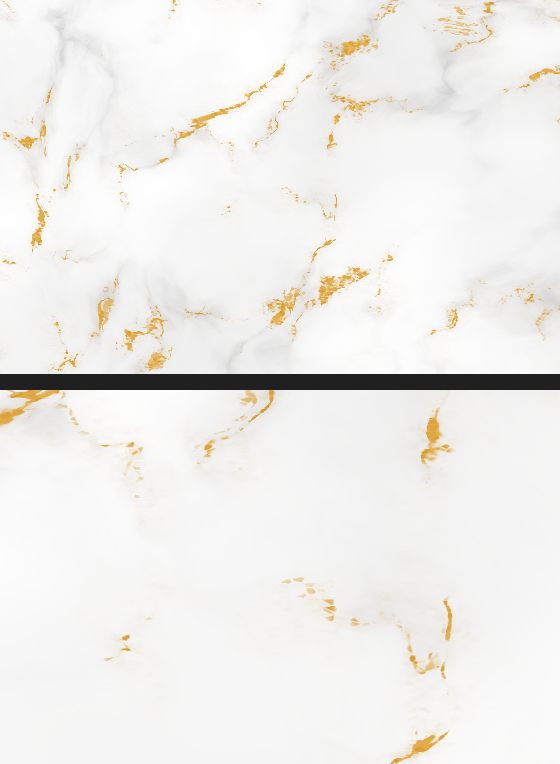
Top: the whole. Bottom: its middle third, enlarged.
Give the GLSL for this texture, as a Shadertoy shader.

```glsl
// White marble with soft grey clouds and broken, grainy gold veins.

const vec3 WHITE = vec3(0.996, 0.996, 0.996);
const vec3 GREY  = vec3(0.820, 0.817, 0.815);
const vec3 CREAM = vec3(0.860, 0.760, 0.580);
const vec3 GOLD_DARK  = vec3(0.830, 0.570, 0.120);
const vec3 GOLD_LIGHT = vec3(0.930, 0.740, 0.350);
const mat2 TURN = mat2(0.80, 0.60, -0.60, 0.80);

vec2 hash22(vec2 c) {
    vec3 h = fract(c.xyx * vec3(0.1031, 0.1030, 0.0973));
    h += dot(h, h.yzx + 33.33);
    return fract((h.xx + h.yz) * h.zy);
}

// Cellular noise: x = distance to the nearest border, y = random cell tone,
// z = how upright that border is (1 when it runs along y).
vec3 cells(vec2 p) {
    vec2 base = floor(p), f = fract(p);
    vec2 nearest = vec2(0.0), nearestCell = vec2(0.0);
    float best = 9.0;
    for (int j = -1; j <= 1; j++)
    for (int i = -1; i <= 1; i++) {
        vec2 cell = vec2(i, j);
        vec2 toSeed = cell + 0.9 * hash22(base + cell) - f;
        float d = dot(toSeed, toSeed);
        if (d < best) { best = d; nearest = toSeed; nearestCell = cell; }
    }
    float border = 9.0, upright = 0.0;
    for (int j = -2; j <= 2; j++)
    for (int i = -2; i <= 2; i++) {
        vec2 cell = nearestCell + vec2(i, j);
        vec2 toSeed = cell + 0.9 * hash22(base + cell) - f;
        vec2 gap = toSeed - nearest;
        if (dot(gap, gap) > 0.0001) {
            vec2 normal = normalize(gap);
            float d = dot(0.5 * (nearest + toSeed), normal);
            if (d < border) { border = d; upright = abs(normal.x); }
        }
    }
    return vec3(border, hash22(base + nearestCell + 17.0).x, upright);
}

// Turbulent sum of rotated sines, roughly -0.9 to 0.9.
float layeredSines(vec2 p, int octaves) {
    float sum = 0.0, amp = 0.5;
    for (int i = 0; i < octaves; i++) {
        p = TURN * p * 1.8 + 1.7;
        sum += amp * sin(p.x + sin(1.3 * p.y + 2.0 * sum)) * cos(p.y + sin(0.7 * p.x));
        amp *= 0.56;
    }
    return sum;
}

vec2 warp(vec2 p, float frequency, float amount, int octaves) {
    vec2 s = p * frequency;
    return p + amount * vec2(layeredSines(s, octaves), layeredSines(s.yx + 7.3, octaves));
}

// Borders of cells stretched along a steep diagonal: x = distance, y = gold share.
vec2 vein(vec2 p, vec2 scale, vec2 shift) {
    const vec2 along = vec2(0.53, 0.85);
    vec2 q = vec2(dot(p, vec2(along.y, -along.x)), dot(p, along));
    vec3 c = cells(q * scale + shift);
    return vec2(c.x / scale.x, mix(0.5, 1.0, smoothstep(0.4, 0.85, c.z)));
}

// Gold coverage: dense at the core of a vein, dissolving into grains outside.
float goldCover(float dist, float halfWidth, float strength, float grain) {
    float t = dist / halfWidth;
    float density = strength * exp(-t * t);
    return smoothstep(0.0, 0.40, density - 0.50 * grain);
}

void mainImage(out vec4 fragColor, in vec2 fragCoord) {
    vec2 p = fragCoord / iResolution.y;

    // Larger, calmer cells towards the right; ragged vein outlines
    vec2 stone = vec2(p.x * (1.25 - 0.25 * p.x), p.y);
    vec2 bent = warp(warp(stone, 3.0, 0.11, 5), 13.0, 0.030, 5);
    vec2 ragged = warp(bent, 45.0, 0.012, 4);
    vec2 mainVein = vein(ragged, vec2(4.7, 2.8), vec2(4.3, 2.6));
    vec2 fineVein = vein(warp(ragged, 6.0, 0.04, 5), vec2(9.0, 5.5), vec2(1.7, 9.2));

    // Grey clouds gathered around the veins, mottled at a finer scale
    float haze = smoothstep(-0.25, 0.45, layeredSines(stone * 1.5 + 8.1, 4));
    float cloud = smoothstep(-0.35, 0.40, layeredSines(stone * 3.0 + 2.4, 6));
    float mottle = smoothstep(-0.4, 0.4, layeredSines(bent * 12.0 + 6.1, 6));
    float veil = exp(-mainVein.x / 0.030) * (0.15 + 0.85 * cloud);
    float wisps = exp(-fineVein.x / 0.008) * veil;
    float shade = veil * (0.18 + 0.42 * mottle) + 0.25 * wisps + 0.10 * cloud + 0.20 * haze;
    vec3 color = mix(WHITE, GREY, clamp(shade, 0.0, 1.0));

    // Gold comes and goes along the veins and is broken by fine gaps
    float stretch = smoothstep(-0.22, 0.32, layeredSines(stone * 4.0 + 5.2, 4));
    float breaks = smoothstep(-0.35, 0.20, layeredSines(p * 19.0 + 3.3, 5));
    float swell = smoothstep(0.00, 0.50, layeredSines(p * 7.0 + 1.9, 3));
    float strength = stretch * mainVein.y * (0.30 + 0.70 * breaks);
    vec3 flake = cells(p * vec2(100.0, 200.0));
    float grain = mix(0.5, flake.y, smoothstep(0.0, 0.2, flake.x));

    float halfWidth = 0.0040 + 0.0150 * swell * stretch;
    float gold = goldCover(mainVein.x, halfWidth, strength, grain);
    float specks = goldCover(fineVein.x, 0.0045, strength * smoothstep(0.12, 0.45, veil), grain);
    float dust = strength * exp(-mainVein.x / 0.015) * (0.10 + 0.60 * grain * grain);

    color = mix(color, CREAM, dust);
    color = mix(color, mix(GOLD_DARK, GOLD_LIGHT, grain), max(0.90 * gold, 0.6 * specks));
    fragColor = vec4(color, 1.0);
}
```
